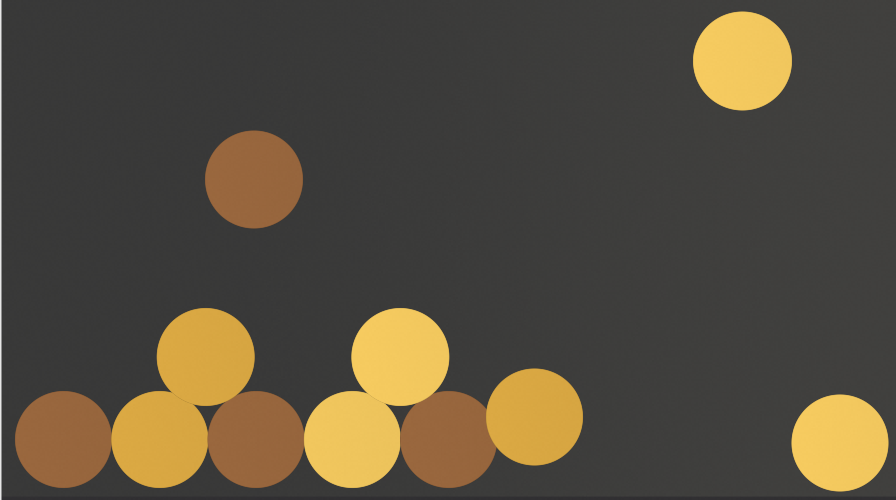
Reproduce this background procedurally as a Shadertoy shader.

```glsl
// Flat coins resting in a row, stacked above it and falling over a charcoal wall.
// Each coin is an antialiased disc with a fine dark rim, painted back to front;
// the wall is a soft gradient with faint hashed grain. Units: canvas height = 1.

const vec3 WALL_LEFT  = vec3(0.222, 0.222, 0.220);
const vec3 WALL_RIGHT = vec3(0.252, 0.250, 0.242);
const vec3 FLOOR      = vec3(0.190, 0.185, 0.195);
const vec3 EDGE       = vec3(0.900);
const vec3 BRONZE     = vec3(0.595, 0.400, 0.240);
const vec3 GOLD       = vec3(0.850, 0.655, 0.260);
const vec3 YELLOW     = vec3(0.955, 0.787, 0.370);

const float RADIUS       = 0.0972;
const int   ROW_COUNT    = 5;
const vec2  ROW_START    = vec2(0.127, 0.121);
const float ROW_STEP     = 0.1926;
const vec2  STACK_START  = vec2(0.4114, 0.286);
const float STACK_STEP   = 0.3893;
const float FLOOR_HEIGHT = 0.009;
const float EDGE_WIDTH   = 0.003;
const float RIM_WIDTH    = 0.0022;
const float RIM_SHADE    = 0.14;
const float GRAIN        = 0.006;

float hash(vec2 p) {
    return fract(sin(dot(p, vec2(127.1, 311.7))) * 43758.5453);
}

// Coverage of the region where the signed distance d is negative
float cover(float d) {
    float pixel = 1.0 / iResolution.y;
    return smoothstep(0.5 * pixel, -0.5 * pixel, d);
}

void coin(inout vec3 color, vec2 p, vec2 center, float radius, vec3 metal) {
    vec2 q = p - center;
    float d = length(q) - radius;
    float rim = smoothstep(-RIM_WIDTH, 0.0, d);
    float sheen = 1.0 - 0.12 * q.x;
    color = mix(color, metal * sheen * (1.0 - RIM_SHADE * rim), cover(d));
}

void mainImage(out vec4 fragColor, in vec2 fragCoord) {
    vec2 p = fragCoord / iResolution.y;
    float across = fragCoord.x / iResolution.x;

    // Wall and dark floor line
    vec3 color = mix(WALL_LEFT, WALL_RIGHT, smoothstep(0.2, 1.0, across));
    color = mix(color, FLOOR, smoothstep(FLOOR_HEIGHT, 0.5 * FLOOR_HEIGHT, p.y));

    // Bottom row: bronze alternates with gold and yellow
    for (int i = 0; i < ROW_COUNT; i++) {
        vec3 bright = i == 1 ? GOLD : YELLOW * 0.98;
        vec3 metal = i % 2 == 0 ? BRONZE : bright;
        coin(color, p, ROW_START + vec2(ROW_STEP * float(i), 0.0), RADIUS, metal);
    }

    // Second layer, sitting in the gaps of the row
    for (int i = 0; i < 2; i++) {
        vec2 center = STACK_START + vec2(STACK_STEP * float(i), 0.0);
        coin(color, p, center, RADIUS * 1.01, i == 0 ? GOLD : YELLOW);
    }

    // Loose coins: one leaning, one at rest, two in the air
    coin(color, p, vec2(1.069, 0.166), RADIUS, GOLD);
    coin(color, p, vec2(1.680, 0.114), RADIUS, YELLOW);
    coin(color, p, vec2(1.485, 0.878), RADIUS * 1.02, YELLOW);
    coin(color, p, vec2(0.508, 0.641), RADIUS * 1.01, BRONZE);

    // Fine grain and the pale left edge
    color += GRAIN * (hash(floor(p * 286.0)) - 0.5);
    color = mix(color, EDGE, cover(p.x - EDGE_WIDTH));

    fragColor = vec4(color, 1.0);
}
```
